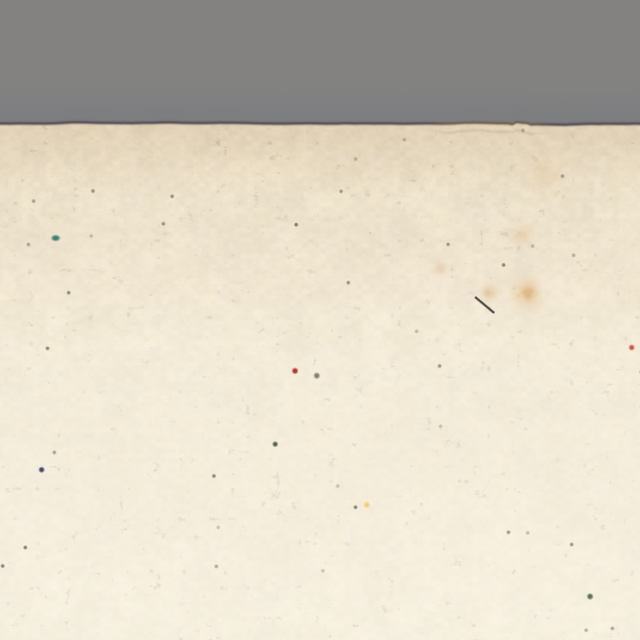
This texture is drawn by a WebGL 2 fragment shader. Its source:

```glsl
#version 300 es
precision highp float;
uniform vec2 u_resolution;
out vec4 fragColor;

#define EDGE_Y 0.8075
#define EDGE_WAVER 0.0022
#define LINE_WIDTH 0.0026
#define GRAIN 0.030
#define MOTTLE 0.022
#define SPECK_CELLS 15.0
#define SPECK_CHANCE 0.20
#define SPECK_RADIUS 0.0030
#define STAIN_COLOR vec3(0.86, 0.69, 0.46)
#define INK_COLOR vec3(0.25, 0.25, 0.23)

float hash(vec2 p) {
  return fract(sin(dot(p, vec2(127.1, 311.7))) * 43758.5453);
}

float noise(vec2 p) {
  vec2 i = floor(p), f = fract(p);
  f = f * f * (3.0 - 2.0 * f);
  return mix(mix(hash(i), hash(i + vec2(1, 0)), f.x),
             mix(hash(i + vec2(0, 1)), hash(i + vec2(1, 1)), f.x), f.y);
}

float fbm(vec2 p) {
  float sum = 0.0, amp = 0.5;
  for (int i = 0; i < 4; i++) {
    sum += amp * noise(p);
    p = p * 2.03 + 17.3;
    amp *= 0.5;
  }
  return sum / 0.9375;
}

float segment(vec2 p, vec2 a, vec2 b) {
  vec2 d = b - a;
  return length(p - a - d * clamp(dot(p - a, d) / dot(d, d), 0.0, 1.0));
}

float blob(vec2 p, vec2 center, float radius) {
  vec2 d = (p - center) / radius;
  return exp(-dot(d, d));
}

// Soft round fleck that fades from its core
void fleck(inout vec3 col, vec2 p, vec2 center, float radius, vec3 tint) {
  float d = length(p - center);
  col = mix(col, tint, 0.9 * (1.0 - smoothstep(radius * 0.35, radius * 1.45, d)));
}

vec3 paperTone(float y) {
  vec3 c = mix(vec3(0.965, 0.940, 0.875), vec3(0.955, 0.924, 0.852), smoothstep(0.0, 0.42, y));
  c = mix(c, vec3(0.928, 0.884, 0.796), smoothstep(0.38, 0.70, y));
  return mix(c, vec3(0.885, 0.825, 0.720), smoothstep(0.68, EDGE_Y, y));
}

// Sparse jittered specks, one candidate per cell
void scatterSpecks(inout vec3 col, vec2 p) {
  vec2 cell = floor(p * SPECK_CELLS);
  for (int j = -1; j <= 1; j++)
    for (int i = -1; i <= 1; i++) {
      vec2 id = cell + vec2(i, j);
      float keep = step(hash(id + 4.7), SPECK_CHANCE);
      vec2 center = (id + vec2(hash(id + 11.3), hash(id + 29.1))) / SPECK_CELLS;
      float strength = mix(0.25, 0.75, hash(id + 53.9)) * keep;
      fleck(col, p, center, SPECK_RADIUS, mix(col, INK_COLOR, strength));
    }
}

vec3 paper(vec2 p) {
  vec3 col = paperTone(p.y);
  float age = smoothstep(0.25, 0.8, p.y);

  // Broad mottling and fine fibrous grain
  col += (fbm(p * 22.0) - 0.5) * MOTTLE * (1.0 + age);
  col += (fbm(p * vec2(105.0, 125.0)) - 0.5) * GRAIN * (1.0 + age);
  col.b += (noise(p * 70.0 + 9.0) - 0.5) * 0.016;
  float pits = smoothstep(0.69, 0.88, fbm(p * 85.0 + 31.0));
  col -= pits * vec3(0.06, 0.065, 0.06);

  // Brown stains
  float stain = 0.50 * blob(p, vec2(0.824, 0.542), 0.020)
              + 0.50 * blob(p, vec2(0.825, 0.543), 0.008)
              + 0.55 * blob(p, vec2(0.764, 0.541), 0.010)
              + 0.40 * blob(p, vec2(0.687, 0.580), 0.009)
              + 0.28 * blob(p, vec2(0.816, 0.633), 0.015)
              + 0.20 * blob(p, vec2(0.853, 0.730), 0.026);
  col = mix(col, STAIN_COLOR, min(stain, 0.85) * (0.7 + 0.5 * noise(p * 120.0)));

  scatterSpecks(col, p);

  // Coloured flecks
  fleck(col, (p - vec2(0.087, 0.628)) * vec2(0.7, 1.0), vec2(0), 0.0045, vec3(0.16, 0.45, 0.42));
  fleck(col, p, vec2(0.461, 0.4205), 0.0045, vec3(0.66, 0.13, 0.10));
  fleck(col, p, vec2(0.987, 0.457), 0.0042, vec3(0.80, 0.27, 0.20));
  fleck(col, p, vec2(0.495, 0.413), 0.0045, vec3(0.45, 0.46, 0.40));
  fleck(col, p, vec2(0.065, 0.266), 0.0042, vec3(0.18, 0.20, 0.40));
  fleck(col, p, vec2(0.430, 0.306), 0.0040, vec3(0.27, 0.32, 0.30));
  fleck(col, p, vec2(0.922, 0.068), 0.0045, vec3(0.28, 0.38, 0.33));
  fleck(col, p, vec2(0.573, 0.211), 0.0045, vec3(0.94, 0.80, 0.42));

  // Dark slanted fibre
  float fibre = segment(p, vec2(0.7435, 0.535), vec2(0.771, 0.512));
  return mix(col, INK_COLOR, 0.9 * (1.0 - smoothstep(0.0006, 0.0030, fibre)));
}

void main() {
  vec2 p = gl_FragCoord.xy / u_resolution;
  float soft = max(1.0 / u_resolution.y, 0.0012);

  // Slightly torn upper edge with a raised burr at the right
  float burr = exp(-pow((p.x - 0.81) / 0.022, 2.0));
  float edge = EDGE_Y + (fbm(vec2(p.x * 16.0, 2.0)) - 0.5) * EDGE_WAVER * 2.0
             + burr * 0.004 * noise(vec2(p.x * 130.0, 5.0)) - 0.002 * smoothstep(0.6, 1.0, p.x);
  float above = p.y - edge;

  vec3 backdrop = mix(vec3(0.490, 0.492, 0.500), vec3(0.512, 0.511, 0.507), smoothstep(0.0, 0.07, above));
  vec3 col = mix(paper(p), backdrop, smoothstep(-soft, soft, above));

  // Shadow line, browner where the edge is frayed
  float fray = smoothstep(0.66, 0.71, p.x) * (1.0 - smoothstep(0.82, 0.87, p.x));
  vec3 lineColor = mix(vec3(0.32, 0.30, 0.32), vec3(0.44, 0.37, 0.31), fray);
  col = mix(col, lineColor, 0.9 * exp(-pow(above / LINE_WIDTH, 2.0)));
  float crease = p.y - edge + 0.013 + 0.005 * (noise(vec2(p.x * 40.0, 8.0)) - 0.5);
  col -= 0.06 * fray * exp(-pow(crease / 0.0025, 2.0));

  fragColor = vec4(clamp(col, 0.0, 1.0), 1.0);
}
```
